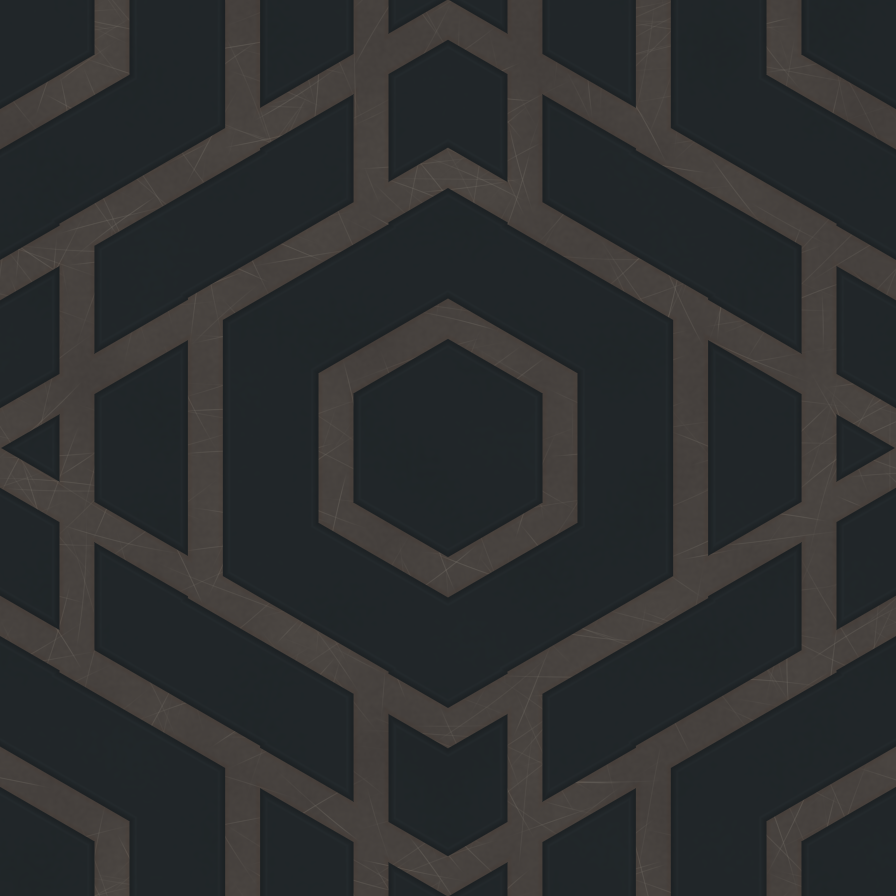
This pattern is drawn by a Shadertoy shader. Its source:

```glsl
// Nested hexagon lattice of scratched, worn bands inlaid in a dark panel.

const float REPEATS = 1.0;                        // tiles across and down
const vec3 RADII = vec3(0.125, 0.2708, 0.4141);   // apothems of the nested hexagons
const float HALF_BAND = 0.0195;
const float GROOVE = 0.0065;                      // width of the shaded rim beside a band
const vec3 PANEL = vec3(0.128, 0.149, 0.160);
const vec3 BAND_DARK = vec3(0.262, 0.243, 0.232);
const vec3 BAND_LIGHT = vec3(0.302, 0.282, 0.265);
const vec3 SCRATCH = vec3(0.385, 0.365, 0.340);
const int SCRATCH_LAYERS = 14;
const vec2 SCRATCH_CELLS = vec2(5.0, 19.0);       // long thin cells, one scratch in each
const float SCRATCH_WIDTH = 0.0005;

vec2 hash2(vec2 p) {
    vec3 q = fract(vec3(p.xyx) * vec3(0.1031, 0.1030, 0.0973));
    q += dot(q, q.yzx + 33.33);
    return fract((q.xx + q.yz) * q.zy);
}

float gradientDot(vec2 cell, vec2 offset) {
    return dot(hash2(cell) * 2.0 - 1.0, offset);
}

float gradientNoise(vec2 p) {
    vec2 i = floor(p), f = fract(p);
    vec2 u = f * f * f * (f * (f * 6.0 - 15.0) + 10.0);
    vec2 e = vec2(1.0, 0.0);
    return mix(mix(gradientDot(i, f), gradientDot(i + e, f - e), u.x),
               mix(gradientDot(i + e.yx, f - e.yx), gradientDot(i + e.xx, f - e.xx), u.x), u.y);
}

// Apothem of the pointy-top hexagon through p, for p in the first quadrant
float hexApothem(vec2 p) {
    return max(p.x, dot(p, vec2(0.5, 0.8660)));
}

float ringDistance(vec2 p) {
    vec3 d = abs(hexApothem(p) - RADII);
    return min(d.x, min(d.y, d.z)) - HALF_BAND;
}

// Hexagons sit at the middle and the corners of each tile
float latticeDistance(vec2 uv) {
    vec2 p = abs(fract(uv) - 0.5);
    return min(ringDistance(p), ringDistance(0.5 - p));
}

// Fine scratches: rotated layers of slanted strokes, thinned out where wear is low
float scratches(vec2 uv, float wear, float px) {
    float total = 0.0;
    for (int i = 0; i < SCRATCH_LAYERS; i++) {
        float layer = float(i);
        float angle = layer * 2.4;
        float c = cos(angle), s = sin(angle);
        vec2 q = mat2(c, s, -s, c) * uv * SCRATCH_CELLS + layer * 17.3;
        vec2 cell = floor(q), f = fract(q);
        vec2 shape = hash2(cell + layer * 31.0);
        vec2 look = hash2(cell + 71.0 + layer * 13.0);
        float bend = 0.12 * sin(f.x * 3.0 + shape.y * 6.0);
        float centre = 0.5 + (shape.x - 0.5) * (f.x - 0.5) * 1.1 + bend + (shape.y - 0.5) * 0.3;
        float d = abs(f.y - centre) / SCRATCH_CELLS.y;
        float stroke = 1.0 - smoothstep(max(SCRATCH_WIDTH - 0.5 * px, 0.0), SCRATCH_WIDTH + 0.7 * px, d);
        float ends = smoothstep(0.0, 0.15, f.x) * (1.0 - smoothstep(0.5, 0.95, f.x + 0.3 * look.y));
        float present = smoothstep(look.x - 0.1, look.x + 0.1, wear);
        total += stroke * ends * present * (0.3 + 0.5 * look.y);
    }
    return min(total, 1.0);
}

vec3 bandColor(vec2 uv, float d, float px) {
    float patches = gradientNoise(uv * 6.0 + 4.7) + 0.5 * gradientNoise(uv * 15.0 + 9.1);
    float wear = clamp(0.34 + 0.75 * patches, 0.08, 0.85);
    float grain = gradientNoise(uv * 170.0) + 0.6 * gradientNoise(uv * vec2(60.0, 95.0));
    vec3 color = mix(BAND_DARK, BAND_LIGHT, clamp(0.45 + 0.7 * patches + 0.3 * grain, 0.0, 1.0));
    color = mix(color, SCRATCH, 0.75 * scratches(uv, wear, px));
    // Slightly warm bevel along both edges
    float bevel = smoothstep(-GROOVE, -0.3 * GROOVE, d);
    return color * mix(vec3(1.0), vec3(1.0, 0.965, 0.945), bevel);
}

vec3 panelColor(vec2 uv, float d) {
    float mottling = gradientNoise(uv * 9.0) + 0.5 * gradientNoise(uv * 120.0);
    vec3 color = PANEL * (1.0 + 0.035 * mottling);
    // Dark contact shadow, then a faint raised lip
    float shadow = 1.0 - smoothstep(0.0, GROOVE, d);
    float lip = 1.0 - smoothstep(0.0, 0.35 * GROOVE, abs(d - 1.1 * GROOVE));
    return color * (1.0 - 0.13 * shadow + 0.07 * lip);
}

void mainImage(out vec4 fragColor, in vec2 fragCoord) {
    float px = REPEATS / iResolution.y;
    vec2 uv = fragCoord * px;
    float d = latticeDistance(uv);
    float band = 1.0 - smoothstep(-0.7 * px, 0.7 * px, d);
    fragColor = vec4(mix(panelColor(uv, d), bandColor(uv, d, px), band), 1.0);
}
```
